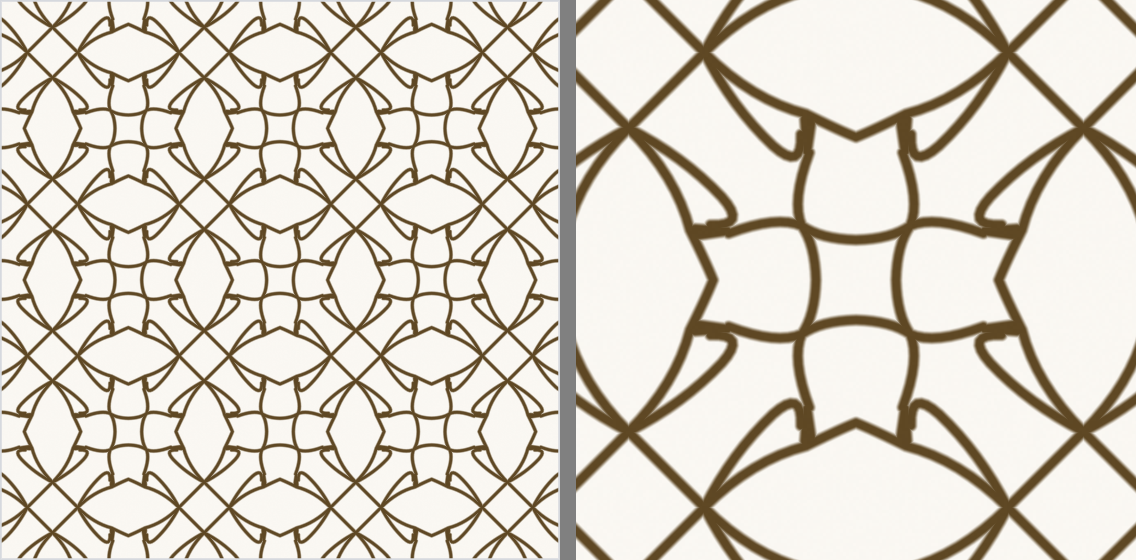
Left: the whole. Right: its middle third, enlarged.
Reproduce this pattern procedurally as a Shadertoy shader.

```glsl
// Brown line lattice of pointed eyes, four-petal crosses and diagonal leaves on cream.

const vec3 PAPER = vec3(0.98, 0.97, 0.95);
const vec3 INK = vec3(0.37, 0.28, 0.14);
const vec3 FRAME = vec3(0.84, 0.85, 0.87);
const float TILE = 0.2708;         // repeat size, in canvas widths
const float HALF_LINE = 0.0225;    // half line width, in half tiles
const float SOFTNESS = 0.011;      // minimum edge blur, in half tiles
const float FRAME_WIDTH = 0.003;   // in canvas widths
const float GRAIN = 0.006;
const int CURVE_STEPS = 8;

// Shared joints of the motif, in half tiles from the cross centre
const vec2 CROSS_CORNER = vec2(0.238, 0.238);
const vec2 EYE_SIDE = vec2(0.628, 0.0);
const vec2 EYE_SHOULDER = vec2(0.730, 0.220);
const vec2 EYE_TIP = vec2(1.0, 0.667);
const vec2 LEAF_BEND = vec2(0.590, 0.365);

float hash(vec2 p) {
    return fract(sin(dot(p, vec2(127.1, 311.7))) * 43758.5);
}

// Distance to a segment whose radius grows from ra to rb
float taper(vec2 p, vec2 a, vec2 b, float ra, float rb) {
    vec2 ab = b - a;
    float t = clamp(dot(p - a, ab) / dot(ab, ab), 0.0, 1.0);
    return length(p - a - ab * t) - mix(ra, rb, t);
}

// Distance to a stroked quadratic curve
float curve(vec2 p, vec2 a, vec2 control, vec2 b) {
    float d = 1e3;
    vec2 previous = a;
    for (int i = 1; i <= CURVE_STEPS; i++) {
        float t = float(i) / float(CURVE_STEPS);
        vec2 next = mix(mix(a, control, t), mix(control, b, t), t);
        d = min(d, taper(p, previous, next, HALF_LINE, HALF_LINE));
        previous = next;
    }
    return d;
}

// All lines within one eighth of a tile
float motif(vec2 p) {
    // Centre square and petal side
    float d = curve(p, vec2(0.176, 0.0), vec2(0.180, 0.155), CROSS_CORNER);
    d = min(d, curve(p, CROSS_CORNER, vec2(0.345, 0.285), vec2(0.560, 0.205)));

    // Heavy joint between petal, leaf and eye
    d = min(d, taper(p, vec2(0.565, 0.215), vec2(0.705, 0.210), HALF_LINE, 0.038));

    // Eye outline
    d = min(d, curve(p, EYE_SIDE, vec2(0.660, 0.080), EYE_SHOULDER));
    d = min(d, curve(p, EYE_SHOULDER, vec2(0.790, 0.455), EYE_TIP));

    // Leaf with its rounded end
    d = min(d, curve(p, EYE_TIP, vec2(0.760, 0.545), LEAF_BEND));
    d = min(d, curve(p, LEAF_BEND, vec2(0.474, 0.235), vec2(0.640, 0.242)));

    // Diamond between four eye tips
    return min(d, taper(p, EYE_TIP, vec2(0.8335), HALF_LINE, HALF_LINE));
}

void mainImage(out vec4 fragColor, in vec2 fragCoord) {
    float size = min(iResolution.x, iResolution.y);
    vec2 uv = (fragCoord - 0.5 * iResolution.xy) / size;

    // Repeat, then fold by the mirrors of the square tile
    vec2 p = 2.0 * abs(fract(uv / TILE + 0.5) - 0.5);
    p = vec2(max(p.x, p.y), min(p.x, p.y));

    float blur = max(SOFTNESS, 2.0 / (TILE * size));
    float ink = 1.0 - smoothstep(-blur, blur, motif(p));

    vec3 color = mix(PAPER, INK, ink);
    color += GRAIN * (hash(floor(uv * 512.0)) - 0.5);

    // Thin pale frame around the canvas
    vec2 border = 0.5 * iResolution.xy / size - abs(uv);
    float inset = min(border.x, border.y) - FRAME_WIDTH;
    color = mix(FRAME, color, smoothstep(-0.5 / size, 0.5 / size, inset));

    fragColor = vec4(color, 1.0);
}
```
